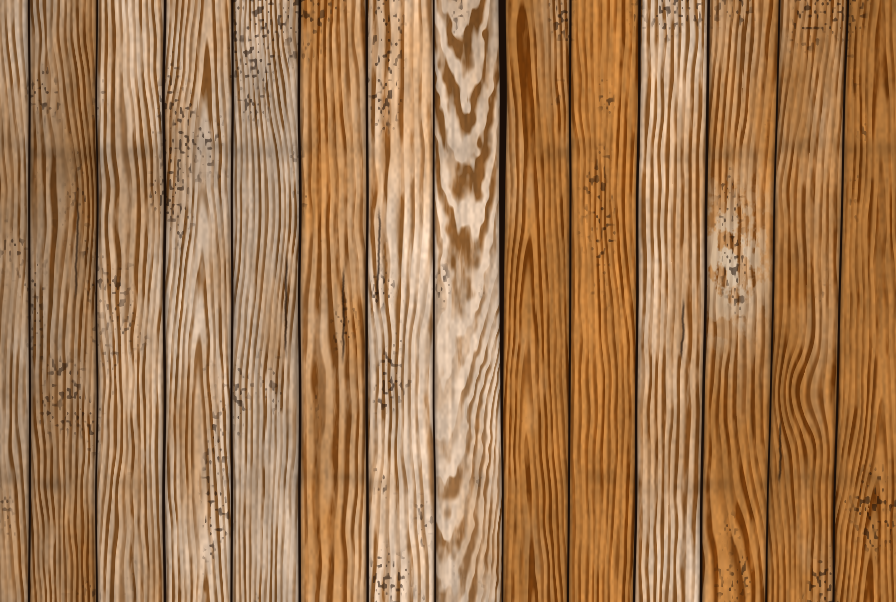
Write a WebGL 1 fragment shader that draws this texture.

```glsl
precision highp float;

uniform vec2 u_resolution;

// Layout, in fractions of the canvas width
const float PLANK_PITCH = 0.0754;
const float FIRST_GAP = 0.0326;
const float LEAN = 0.017;
const float GAP_HALF = 0.014;      // fraction of a plank
const float WIDE_GAP = 8.0;        // index of the joint that opens upward

// Planks with a character of their own
const float SWIRL_PLANK = 7.0;
const float BLEACHED_PLANK = 10.0;
const float SCUFFED_PLANK = 11.0;
const float KNOT_PLANK = 12.0;
const float FIRST_FRESH = 8.0;     // amber planks start here

// Colours
const vec3 HONEY = vec3(0.73, 0.49, 0.25);
const vec3 AMBER = vec3(0.45, 0.23, 0.05);
const vec3 BLEACHED = vec3(0.84, 0.735, 0.635);
const vec3 WORN_GRAIN = vec3(0.50, 0.33, 0.17);
const vec3 CHALK = vec3(0.86, 0.79, 0.70);
const vec3 SHADOW = vec3(0.10, 0.055, 0.03);

float hash(vec2 p) {
  return fract(sin(dot(p, vec2(127.1, 311.7))) * 43758.5);
}

float noise(vec2 p) {
  vec2 i = floor(p), f = fract(p);
  f = f * f * (3.0 - 2.0 * f);
  return mix(mix(hash(i), hash(i + vec2(1.0, 0.0)), f.x),
             mix(hash(i + vec2(0.0, 1.0)), hash(i + 1.0), f.x), f.y);
}

float fbm(vec2 p) {
  float sum = 0.0, amp = 0.53;
  for (int i = 0; i < 4; i++) {
    sum += amp * noise(p);
    p = p * 2.1 + 7.3;
    amp *= 0.5;
  }
  return sum;
}

float isPlank(float id, float wanted) {
  return 1.0 - step(0.5, abs(id - wanted));
}

// Growth-ring phase; each whole step is one ring
float ringPhase(float id, float across, float y) {
  float rings = mix(7.0, 12.0, hash(vec2(id, 4.0)));
  float bend = noise(vec2(across * 1.3 + id * 17.0, y * 3.0)) - 0.5;
  float ripple = noise(vec2(across * 6.0 + id * 9.0, y * 16.0)) - 0.5;
  float straight = across * rings + bend * 4.0;

  float heart = mix(0.35, 0.65, hash(vec2(id, 8.0))) + 0.25 * bend;
  float offset = across - heart;
  float arched = rings * 1.3 * sqrt(offset * offset + 0.006) + 4.5 * y + bend * 2.0;
  float phase = mix(straight, arched, isPlank(mod(id, 5.0), 3.0));

  float swirlOffset = across - mix(0.1, 0.5, smoothstep(0.3, 0.6, y));
  float jag = noise(vec2(across * 14.0, y * 55.0)) - 0.5;
  float swirl = 9.0 * y - 8.0 * swirlOffset * swirlOffset + bend * 2.5 + 0.35 * jag;
  phase = mix(phase, swirl, isPlank(id, SWIRL_PLANK));

  vec2 knot = vec2((across - 0.45) * 2.2, (y - 0.35) * 15.0);
  phase += 2.0 * exp(-dot(knot, knot)) * isPlank(id, KNOT_PLANK);
  return phase + 0.5 * ripple + 10.0 * hash(vec2(id, 2.0));
}

// Fine, nearly straight split along the fibres of some planks
float crack(float id, float across, float y, float pixel) {
  vec2 seed = vec2(id, 23.0);
  float reach = 0.03 + 0.07 * hash(seed + 5.0);
  float taper = 1.0 - abs(y - hash(seed + 1.0)) / reach;
  float wobble = 0.05 * (fbm(vec2(id * 5.0, y * 45.0)) - 0.5);
  float dx = abs(across - 0.15 - 0.7 * hash(seed) + wobble);
  float slit = 1.0 - smoothstep(0.0, 0.016 + pixel, dx);
  return slit * smoothstep(0.0, 0.4, taper) * step(0.35, hash(seed + 9.0));
}

void main() {
  vec2 uv = gl_FragCoord.xy / u_resolution;
  vec2 p = gl_FragCoord.xy / u_resolution.y;
  float pixel = 1.0 / (PLANK_PITCH * u_resolution.x);

  // Plank index and position across it
  float lean = LEAN * smoothstep(0.5, 1.0, uv.x) * (uv.y - 0.5);
  float s = (uv.x - lean - FIRST_GAP) / PLANK_PITCH + 1.0;
  s += 0.03 * (noise(vec2(floor(s + 0.5) * 7.0, uv.y * 6.0)) - 0.5);
  float id = floor(s), across = fract(s);

  // Weathering: bleached on the left, amber on the right
  float weather = 0.9 - 0.45 * isPlank(mod(id, 4.0), 1.0) - 0.8 * step(FIRST_FRESH, id)
                + 0.7 * isPlank(id, BLEACHED_PLANK) + 0.2 * isPlank(id, SWIRL_PLANK);
  float blotch = fbm(vec2(p.x * 13.0 + id * 3.0, p.y * 4.0));
  weather = clamp(weather + 1.3 * (blotch - 0.5), 0.0, 1.0);

  // Rings darken, end sharply, and are worn away in ragged streaks
  float phase = ringPhase(id, across, uv.y);
  float t = fract(phase);
  float late = smoothstep(0.3, 0.68, t) * (1.0 - smoothstep(0.84, 1.0, t));
  late *= mix(0.45, 1.15, hash(vec2(floor(phase), id)));
  float wear = fbm(vec2(p.x * 60.0 + id * 11.0, p.y * 11.0));
  late *= mix(0.4, 1.2, smoothstep(0.32, 0.58, wear));
  vec3 color = mix(mix(HONEY, BLEACHED, weather), mix(AMBER, WORN_GRAIN, weather),
                   clamp(late, 0.0, 1.0));

  // Fibres, tone of the plank and water stains
  float fibre = noise(vec2(p.x * 190.0, p.y * 14.0 + id * 5.0));
  float grit = noise(p * vec2(230.0, 120.0));
  color *= 0.83 + 0.20 * fibre + 0.12 * grit;
  color *= 0.90 + 0.16 * hash(vec2(id, 6.0));
  color *= 0.84 + 0.32 * fbm(p * vec2(5.0, 3.0) + 12.0);
  color *= 0.86 + 0.14 * smoothstep(0.0, 2.5, s);
  float stainY = uv.y + 0.02 * (hash(vec2(id, 3.0)) - 0.5);
  float stain = exp(-pow((stainY - 0.75) * 70.0, 2.0)) + exp(-pow((stainY - 0.2) * 80.0, 2.0));
  color *= 1.0 - 0.16 * stain * noise(vec2(s * 3.0, uv.y * 20.0));

  // Chalky scuff, then fine mould specks and splits
  vec2 scuff = vec2((across - 0.35) * 1.8, (uv.y - 0.57) * 9.0);
  float flakes = smoothstep(0.42, 0.58, fbm(p * vec2(60.0, 35.0)));
  color = mix(color, CHALK, 0.75 * flakes * exp(-dot(scuff, scuff)) * isPlank(id, SCUFFED_PLANK));
  float mould = smoothstep(0.62, 0.85, noise(p * vec2(240.0, 150.0)))
              * smoothstep(0.58, 0.75, fbm(p * vec2(14.0, 6.0) + 31.0));
  color = mix(color, SHADOW, 0.55 * mould);
  color = mix(color, SHADOW, 0.65 * crack(id, across, uv.y, pixel));

  // Shaded edges and dark joints
  float joint = floor(s + 0.5);
  float edge = min(across, 1.0 - across);
  float gap = GAP_HALF * (0.7 + 0.6 * hash(vec2(joint, 13.0)));
  gap += 0.04 * isPlank(joint, WIDE_GAP) * smoothstep(0.1, 0.9, uv.y);
  color *= 0.72 + 0.28 * smoothstep(gap, gap + 0.07, edge);
  color = mix(SHADOW, color, smoothstep(gap - 0.5 * pixel, gap + 0.8 * pixel, edge));

  gl_FragColor = vec4(color, 1.0);
}
```
